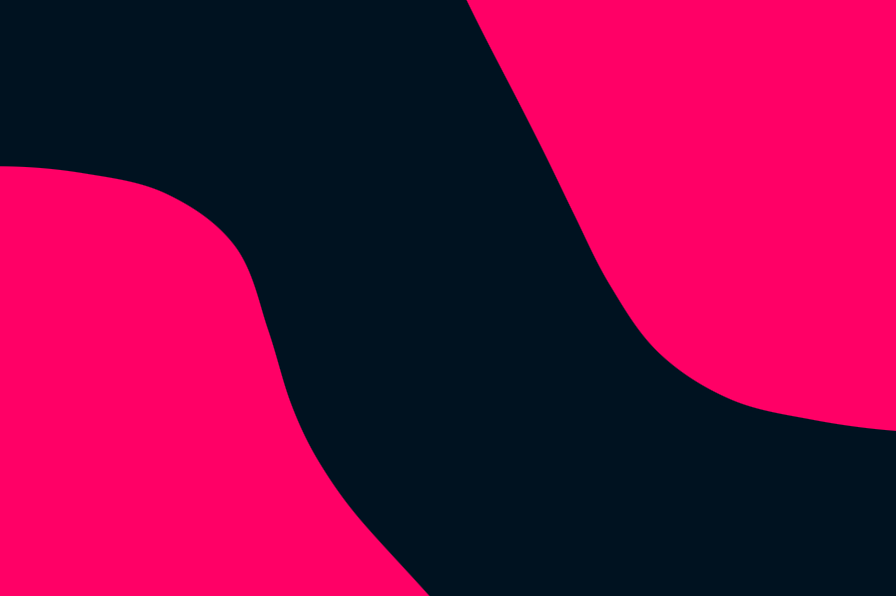
A Shadertoy shader for this background:

```glsl
// Two smooth pink blobs filling opposite corners of a dark navy field.

const vec3 NAVY = vec3(0.0, 0.0706, 0.1255);
const vec3 PINK = vec3(1.0, 0.0, 0.4);
const float HALF_PI = 1.5707963;
const float ASPECT = 1.5;
const int SPANS = 8;

// Blob radii at equal angles, from the horizontal to the vertical edge.
const float LOWER_RADII[9] = float[9](
    0.719, 0.621, 0.580, 0.585, 0.634, 0.707, 0.730, 0.723, 0.721);
const float UPPER_RADII[9] = float[9](
    0.719, 0.666, 0.643, 0.648, 0.677, 0.713, 0.725, 0.718, 0.723);

// Catmull-Rom curve from b to c.
float spline(float a, float b, float c, float d, float t) {
    return b + 0.5 * t * (c - a + t * (2.0 * a - 5.0 * b + 4.0 * c - d
             + t * (3.0 * (b - c) + d - a)));
}

// Radius at an angle; end neighbours are extended quadratically.
float blobRadius(float radii[9], float angle) {
    float s = clamp(angle / HALF_PI, 0.0, 1.0) * float(SPANS);
    int i = min(int(s), SPANS - 1);
    float b = radii[i];
    float c = radii[i + 1];
    float a = i > 0 ? radii[max(i - 1, 0)]
                    : 3.0 * (b - c) + radii[2];
    float d = i < SPANS - 1 ? radii[min(i + 2, SPANS)]
                            : 3.0 * (c - b) + radii[SPANS - 2];
    return spline(a, b, c, d, s - float(i));
}

// Smooth coverage of a blob, with p measured inward from its corner.
float blobMask(vec2 p, float radii[9]) {
    float dist = length(p) - blobRadius(radii, atan(p.y, p.x));
    return clamp(0.5 - dist / max(fwidth(dist), 1e-5), 0.0, 1.0);
}

void mainImage(out vec4 fragColor, in vec2 fragCoord) {
    vec2 canvas = vec2(ASPECT, 1.0);
    vec2 p = fragCoord / iResolution.xy * canvas;

    float lowerLeft = blobMask(p, LOWER_RADII);
    float upperRight = blobMask(canvas - p, UPPER_RADII);

    vec3 color = mix(NAVY, PINK, max(lowerLeft, upperRight));
    fragColor = vec4(color, 1.0);
}
```
